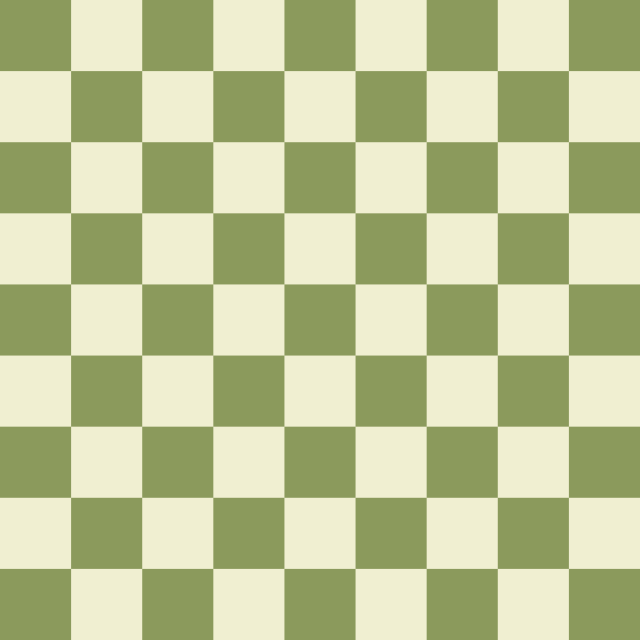
Reproduce this pattern procedurally as a three.js fragment shader.

```glsl
// Checkerboard of sage green and cream squares, green in every corner.
#define CELLS 9.0
#define GREEN vec3(0.545, 0.604, 0.361)
#define CREAM vec3(0.941, 0.937, 0.820)

varying vec2 vUv;

// Square wave per axis: +1 in even cells, -1 in odd, softened over one pixel.
vec2 squareWave(vec2 p, vec2 pixel) {
  vec2 edgeDistance = abs(mod(p - 0.5, 2.0) - 1.0) - 0.5;
  return clamp(2.0 * edgeDistance / pixel, -1.0, 1.0);
}

void main() {
  vec2 p = vUv * CELLS;
  vec2 wave = squareWave(p, max(fwidth(p), vec2(1e-5)));

  // Cells whose column and row share parity are green.
  float green = 0.5 + 0.5 * wave.x * wave.y;
  gl_FragColor = vec4(mix(CREAM, GREEN, green), 1.0);
}
```
